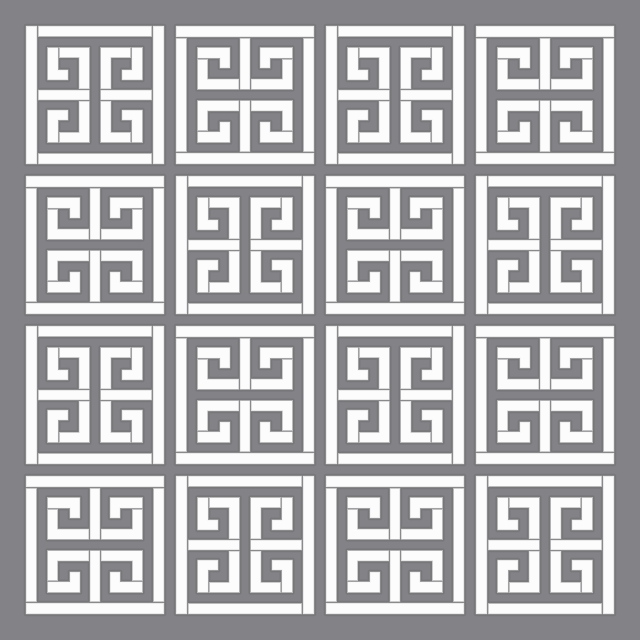
A Shadertoy shader for this pattern:

```glsl
// White Greek-key tiles, alternately turned a quarter, in a 4 by 4 grid on grey.

// Signed distance to the rectangle with corners lo and hi.
float rectangle(vec2 p, vec2 lo, vec2 hi) {
    vec2 q = abs(p - 0.5 * (lo + hi)) - 0.5 * (hi - lo);
    return length(max(q, 0.0)) + min(max(q.x, q.y), 0.0);
}

// One quadrant of a tile, mirrored about both axes by the caller.
float keyTile(vec2 p) {
    // Frame: full-height side bars with shorter bars between them
    float d = rectangle(p, vec2(69.6, -90.0), vec2(82.8, 82.8));
    d = min(d, rectangle(p, vec2(-90.0, 70.2), vec2(68.0, 82.8)));

    // Crossbar, split at the centre
    d = min(d, rectangle(p, vec2(6.7, -20.0), vec2(68.0, 6.0)));

    // Spiral: stem, arm, then a hook separated by a narrow seam
    d = min(d, rectangle(p, vec2(6.7, 7.4), vec2(19.2, 57.0)));
    d = min(d, rectangle(p, vec2(6.7, 44.8), vec2(42.7, 57.0)));
    d = min(d, rectangle(p, vec2(44.1, 18.0), vec2(57.0, 57.0)));
    return min(d, rectangle(p, vec2(32.3, 18.0), vec2(57.0, 30.2)));
}

void mainImage(out vec4 fragColor, in vec2 fragCoord) {
    // Canvas is 768 units high; each cell is 180 units wide
    float side = min(iResolution.x, iResolution.y);
    vec2 p = (fragCoord - 0.5 * iResolution.xy) * 768.0 / side;
    vec2 cell = clamp(floor(p / 180.0), -2.0, 1.0);
    vec2 local = abs(p - 180.0 * (cell + 0.5));

    // Swap the axes on every other tile
    if (mod(cell.x + cell.y, 2.0) < 0.5) local = local.yx;
    float d = keyTile(local);

    // Grey ground, slightly darker along the edges of the white bars
    float edgeShade = 1.0 - smoothstep(1.5, 3.6, d);
    vec3 ground = mix(vec3(0.51, 0.51, 0.53), vec3(0.465, 0.465, 0.477), edgeShade);

    float soft = max(1.15, 0.75 * 768.0 / side);
    vec3 color = mix(ground, vec3(0.99), 1.0 - smoothstep(-soft, soft, d));
    fragColor = vec4(color, 1.0);
}
```
